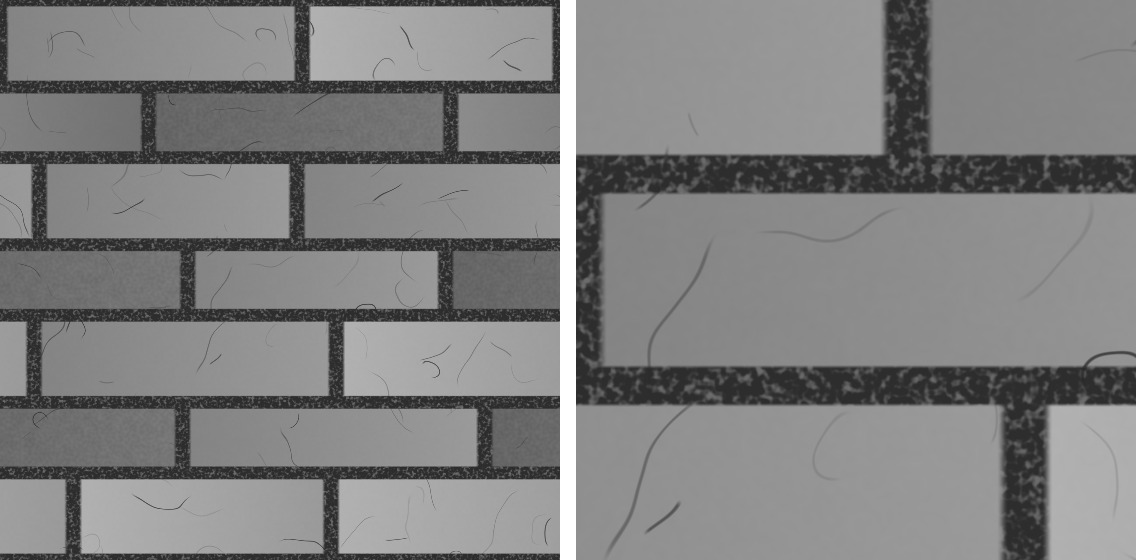
Left, the full canvas; right, a detail of the centre.
This texture is drawn by a three.js fragment shader. Its source:

```glsl
varying vec2 vUv;

const float PI = 3.14159265;
const float TALL_ROW = 0.1555;
const float ROW_PAIR = 0.2815;
const float WIDE_BRICK = 0.5397;
const float ROW_SHIFT = 0.2652;
const vec2 JOINT_HALF = vec2(0.0134, 0.0114);
const vec2 JOINT_SOFT = vec2(0.0034, 0.0014);
const float MORTAR_DARK = 0.178;
const float MORTAR_LIGHT = 0.42;
const float SCRATCH_TONE = 0.16;
const float SCRATCH_CELLS = 6.0;

float hash(vec2 p) {
  vec3 q = fract(p.xyx * vec3(0.1031, 0.1030, 0.0973));
  q += dot(q, q.yzx + 33.33);
  return fract((q.x + q.y) * q.z);
}

float cornerSlope(vec2 corner, vec2 offset) {
  float angle = 2.0 * PI * hash(corner);
  return dot(vec2(cos(angle), sin(angle)), offset);
}

float gradientNoise(vec2 p) {
  vec2 i = floor(p);
  vec2 f = p - i;
  vec2 w = f * f * f * (f * (f * 6.0 - 15.0) + 10.0);
  vec2 e = vec2(1.0, 0.0);
  float low = mix(cornerSlope(i, f), cornerSlope(i + e, f - e), w.x);
  float high = mix(cornerSlope(i + e.yx, f - e.yx), cornerSlope(i + 1.0, f - 1.0), w.x);
  return mix(low, high, w.y);
}

// Alternating two-size division: index, local position, size
vec3 splitPair(float s, float firstSize, float period) {
  float local = mod(s, period);
  float second = step(firstSize, local);
  float size = mix(firstSize, period - firstSize, second);
  return vec3(2.0 * floor(s / period) + second, local - second * firstSize, size);
}

float isAny(float id, vec4 ids) {
  vec4 hit = 1.0 - step(0.5, abs(ids - id));
  return min(dot(hit, vec4(1.0)), 1.0);
}

// Tone ramp from the left to the right end of a brick
float brickTone(float along, float dark, float bright, float faded) {
  vec2 ends = vec2(0.515, 0.605);
  ends = mix(ends, vec2(0.395, 0.465), dark);
  ends = mix(ends, vec2(0.695, 0.600), bright);
  ends = mix(ends, vec2(0.550, 0.440), faded);
  return mix(ends.x, ends.y, along);
}

float mortarTone(vec2 p) {
  float grit = gradientNoise(p * 185.0) + 0.5 * gradientNoise(p * 75.0 + 19.0);
  grit += 0.5 * gradientNoise(p * 340.0 + 7.0);
  return mix(MORTAR_DARK, MORTAR_LIGHT, smoothstep(-0.15, 0.75, grit));
}

// Tapered arc through the local origin
float arcScratch(vec2 p, float angle, float radius, float halfLength) {
  float c = cos(angle);
  float s = sin(angle);
  vec2 q = vec2(c * p.x + s * p.y, c * p.y - s * p.x) + vec2(radius, 0.0);
  float travel = abs(atan(q.y, q.x)) * radius / halfLength;
  float line = 1.0 - smoothstep(0.0002, 0.0015, abs(length(q) - radius));
  return line * (1.0 - smoothstep(0.65, 1.0, travel));
}

float scratchLayer(vec2 p, float seed) {
  vec2 bend = vec2(gradientNoise(p * 21.0 + seed), gradientNoise(p * 21.0 + seed + 31.0));
  vec2 q = (p + 0.013 * bend) * SCRATCH_CELLS;
  vec2 home = floor(q);
  float cover = 0.0;
  for (int j = -1; j <= 1; j++) {
    for (int i = -1; i <= 1; i++) {
      vec2 cell = home + vec2(float(i), float(j));
      vec2 key = mod(cell, SCRATCH_CELLS) + seed;
      vec2 center = cell + vec2(hash(key + 1.7), hash(key + 5.3));
      float radius = mix(0.012, 0.30, pow(hash(key + 9.1), 2.0));
      float halfLength = min(mix(0.008, 0.065, hash(key + 13.9)), 2.3 * radius);
      float strength = mix(0.12, 0.75, pow(hash(key + 17.3), 2.0));
      float angle = 2.0 * PI * hash(key + 23.7);
      vec2 offset = (q - center) / SCRATCH_CELLS;
      cover = max(cover, strength * arcScratch(offset, angle, radius, halfLength));
    }
  }
  return cover;
}

void main() {
  // Brick layout
  vec3 row = splitPair(1.0 - vUv.y, TALL_ROW, ROW_PAIR);
  vec3 column = splitPair(fract(vUv.x - ROW_SHIFT * row.x), WIDE_BRICK, 1.0);
  float id = 2.0 * row.x + column.x;
  vec2 local = vec2(column.y, row.y);
  vec2 edge = min(local, vec2(column.z, row.z) - local);
  vec2 inside = smoothstep(JOINT_HALF - JOINT_SOFT, JOINT_HALF + JOINT_SOFT, edge);

  // Brick faces
  float dark = isAny(id, vec4(2.0, 6.0, 11.0, 11.0));
  float bright = isAny(id, vec4(1.0, 9.0, 12.0, 13.0));
  float faded = isAny(id, vec4(3.0));
  float brick = brickTone(column.y / column.z, dark, bright, faded);
  float grain = gradientNoise(vUv * 160.0 + 51.0) + 0.6 * gradientNoise(vUv * 45.0);
  brick += grain * mix(0.007, 0.035, dark);

  // Mortar and scratches
  float tone = mix(mortarTone(vUv), brick, inside.x * inside.y);
  for (int layer = 0; layer < 3; layer++) {
    float cover = scratchLayer(vUv + 0.37 * float(layer), 41.0 * float(layer) + 3.0);
    tone = mix(tone, SCRATCH_TONE, cover);
  }
  gl_FragColor = vec4(vec3(tone), 1.0);
}
```
